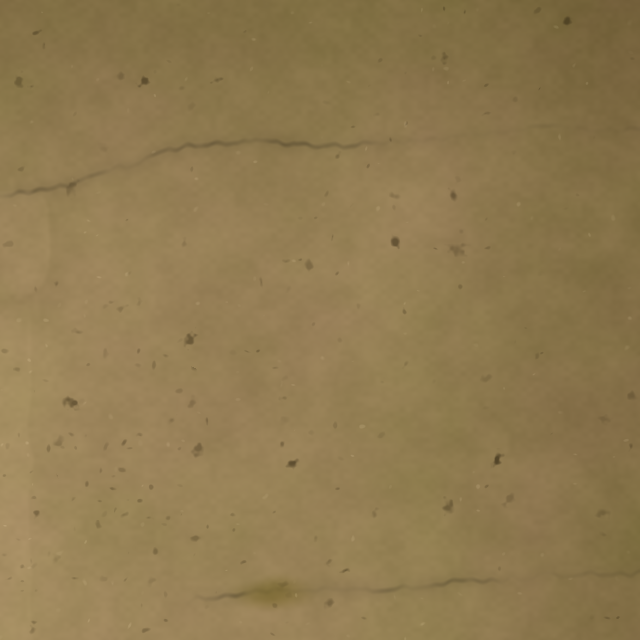
Reproduce this texture procedurally as a WebGL 1 fragment shader.

```glsl
precision highp float;
// Aged tan plaster under uneven light: a soft tone gradient with cloudy noise,
// two broken hairline cracks, a paler patch at the left edge, an olive stain,
// and grid-scattered dark pits and pale flecks.
uniform vec2 u_resolution;

float hash(vec2 p) {
  return fract(sin(dot(p, vec2(127.1, 311.7))) * 43758.5453);
}

float noise(vec2 p) {
  vec2 i = floor(p), f = fract(p);
  f = f * f * (3.0 - 2.0 * f);
  return mix(mix(hash(i), hash(i + vec2(1.0, 0.0)), f.x),
             mix(hash(i + vec2(0.0, 1.0)), hash(i + vec2(1.0, 1.0)), f.x), f.y);
}

float fbm(vec2 p) {
  float sum = 0.0, amp = 0.5;
  for (int i = 0; i < 4; i++) {
    sum += amp * noise(p);
    p = p * 2.03 + 17.3;
    amp *= 0.5;
  }
  return sum;
}

// One ragged, tilted ellipse in some of the grid cells; size is in cell units.
float specks(vec2 uv, float cells, float chance, float size, float seed) {
  vec2 p = uv * cells, id = floor(p) + seed;
  vec2 d = fract(p) - 0.3 - 0.4 * vec2(hash(id + 3.1), hash(id + 7.7));
  float angle = 0.7 + 2.4 * (hash(id + 5.3) - 0.5);
  float c = cos(angle), s = sin(angle);
  d = vec2(c * d.x + s * d.y, c * d.y - s * d.x);
  float radius = size * mix(0.5, 1.0, hash(id + 9.2));
  float dist = length(d * vec2(1.0, mix(1.2, 2.2, hash(id + 11.9)))) / radius;
  dist += 1.1 * (noise(uv * 170.0 + seed) - 0.5);
  float strength = mix(0.2, 1.0, hash(id + 13.4));
  return step(hash(id), chance) * strength * (1.0 - smoothstep(0.1, 1.2, dist));
}

// Soft hairline around height y, broken into dashes by noise.
float crack(vec2 uv, float y, float seed) {
  float wobble = 0.010 * (noise(vec2(uv.x * 14.0, seed)) - 0.5)
               + 0.008 * (noise(vec2(uv.x * 65.0, seed)) - 0.5);
  float d = abs(uv.y - y - wobble);
  float gaps = smoothstep(0.3, 0.8, noise(vec2(uv.x * 20.0, seed + 4.0)))
             * (0.4 + 0.6 * noise(uv * vec2(90.0, 120.0)));
  float line = 1.0 - smoothstep(0.0, 0.0065, d);
  float halo = 1.0 - smoothstep(0.0, 0.025, d);
  return line * (0.15 + 0.85 * gaps) + 0.2 * halo;
}

void main() {
  vec2 uv = gl_FragCoord.xy / u_resolution;

  // Lighting: bright at lower left, dim towards the top and right.
  float tone = 0.82 - 0.56 * smoothstep(0.5, 1.08, uv.x)
             - 0.54 * smoothstep(0.62, 1.05, uv.y)
             + 0.24 * (1.0 - smoothstep(0.0, 0.5, uv.x)) * (1.0 - smoothstep(0.2, 0.85, uv.y));

  // Clouds and mottled soft grain
  tone += 0.42 * (fbm(uv * 5.0 + 2.0) - 0.47);
  tone += 0.32 * (fbm(uv * 26.0) - 0.47);
  tone += 0.13 * (noise(uv * vec2(105.0, 125.0)) - 0.5);

  // Paler rounded patch with a faint strip beneath it
  vec2 ragged = uv + 0.012 * (vec2(noise(uv * 18.0), noise(uv * 18.0 + 40.0)) - 0.5);
  vec2 box = abs(ragged - vec2(0.0, 0.62)) - vec2(0.04, 0.045);
  float patchDist = length(max(box, 0.0)) - 0.036;
  tone += 0.17 * (1.0 - smoothstep(-0.004, 0.006, patchDist));
  tone += 0.12 * (1.0 - smoothstep(0.044, 0.052, ragged.x)) * (1.0 - smoothstep(0.45, 0.56, uv.y));

  vec3 color = mix(vec3(0.47, 0.40, 0.238), vec3(0.62, 0.53, 0.36), tone);

  // Drifting olive and rosy tints, then the stain near the bottom
  float tint = noise(uv * 6.0 + 31.0) - 0.5 + 0.6 * (noise(uv * 24.0 + 9.0) - 0.5);
  color += tint * vec3(0.014, -0.004, 0.018);
  vec2 stain = (ragged - vec2(0.425, 0.073)) / vec2(0.065, 0.026);
  color -= vec3(0.07, 0.06, 0.10) * (1.0 - smoothstep(0.2, 1.2, length(stain)));

  // Cracks: the upper one climbs and fades to the right
  float upperY = 0.7 + 0.075 * smoothstep(0.02, 0.36, uv.x) + 0.025 * smoothstep(0.5, 0.9, uv.x);
  float cracks = crack(uv, upperY, 2.0) * (1.0 - 0.6 * smoothstep(0.5, 0.8, uv.x));
  float lowerSpan = smoothstep(0.28, 0.36, uv.x) * (1.0 - 0.6 * smoothstep(0.65, 0.85, uv.x));
  cracks += crack(uv, 0.05 + 0.055 * uv.x, 8.0) * lowerSpan;
  color *= 1.0 - 0.2 * cracks;

  // Pits: a few large, many faint small ones crowding the lower left
  float crowd = (1.0 - smoothstep(0.05, 0.6, uv.x)) * (1.0 - smoothstep(0.25, 0.6, uv.y));
  float pits = specks(uv, 12.0, 0.14, 0.19, 1.0);
  pits = max(pits, 0.5 * specks(uv, 28.0, 0.04 + 0.14 * crowd, 0.28, 23.0));
  pits = max(pits, 0.42 * specks(uv, 48.0, 0.03 + 0.18 * crowd, 0.32, 57.0));
  color *= 1.0 - pits * vec3(0.46, 0.48, 0.54);

  // Pale flecks
  color += 0.06 * specks(uv + 0.007, 46.0, 0.07, 0.24, 91.0);

  gl_FragColor = vec4(color, 1.0);
}
```
